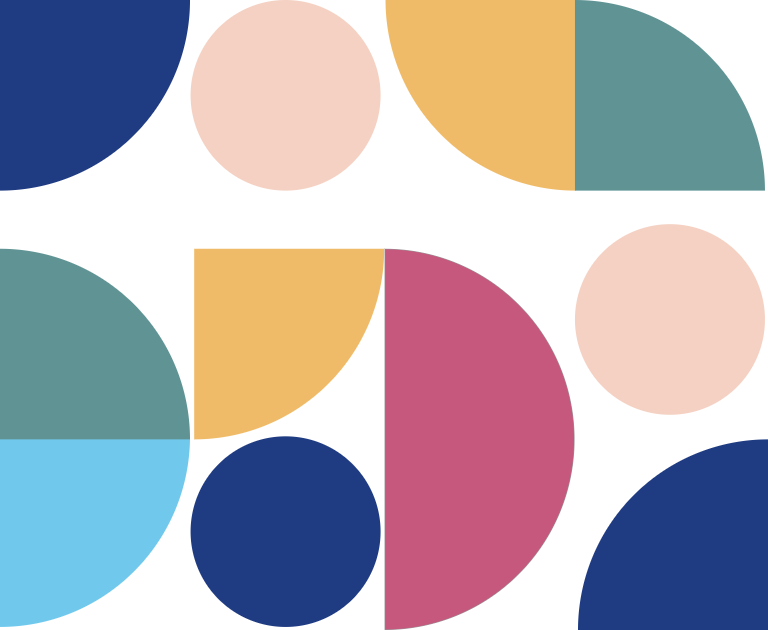
Write a WebGL 2 fragment shader that draws this background.

```glsl
#version 300 es
precision highp float;

uniform vec2 u_resolution;
out vec4 fragColor;

#define STAGE vec2(4.042, 3.305)   // canvas size, in quarter-disc radii
#define DOT_RADIUS 0.5
#define RIM_WIDTH 0.003
#define PAPER vec3(1.0)
#define NAVY vec3(0.12, 0.23, 0.51)
#define BLUSH vec3(0.957, 0.820, 0.761)
#define OCHRE vec3(0.94, 0.735, 0.41)
#define TEAL vec3(0.375, 0.58, 0.58)
#define SKY vec3(0.44, 0.79, 0.93)
#define ROSE vec3(0.777, 0.345, 0.495)
#define RIM vec3(0.60, 0.57, 0.59)

// Disc cut to the side given by the signs; a zero leaves that axis uncut
float sectorDistance(vec2 q, float radius, vec2 side) {
    vec2 cut = -q * side - radius * (1.0 - abs(side));
    return max(length(q) - radius, max(cut.x, cut.y));
}

// Coverage over one pixel across the edge
float coverage(float dist) {
    float pixel = STAGE.y / u_resolution.y;
    return clamp(0.5 - dist / pixel, 0.0, 1.0);
}

void paintSector(inout vec3 color, vec2 q, vec2 side, vec3 tint) {
    color = mix(color, tint, coverage(sectorDistance(q, 1.0, side)));
}

void paintDot(inout vec3 color, vec2 q, vec3 tint) {
    color = mix(color, tint, coverage(length(q) - DOT_RADIUS));
}

void main() {
    vec2 p = gl_FragCoord.xy / u_resolution * STAGE;
    vec3 color = PAPER;

    // Upper row
    paintSector(color, p - vec2(0.0, STAGE.y), vec2(0.0), NAVY);
    paintDot(color, p - vec2(1.503, 2.805), BLUSH);
    paintSector(color, p - vec2(3.029, STAGE.y), vec2(-1.0, 0.0), OCHRE);
    paintSector(color, p - vec2(3.026, 2.305), vec2(1.0), TEAL);

    // Left column: teal overlaps the sky disc
    paintSector(color, p - vec2(0.0, 1.016), vec2(0.0, -1.0), SKY);
    paintSector(color, p - vec2(0.0, 1.0), vec2(0.0, 1.0), TEAL);

    // Middle column
    paintSector(color, p - vec2(1.022, 2.0), vec2(1.0, -1.0), OCHRE);
    paintDot(color, p - vec2(1.503, 0.516), NAVY);

    // Half disc with a hairline rim
    float halfDisc = sectorDistance(p - vec2(2.024, 1.0), 1.0, vec2(1.0, 0.0));
    color = mix(color, RIM, coverage(halfDisc));
    color = mix(color, ROSE, coverage(halfDisc + RIM_WIDTH));

    // Right column
    paintDot(color, p - vec2(3.526, 1.629), BLUSH);
    paintSector(color, p - vec2(STAGE.x, 0.0), vec2(0.0), NAVY);

    fragColor = vec4(color, 1.0);
}
```
